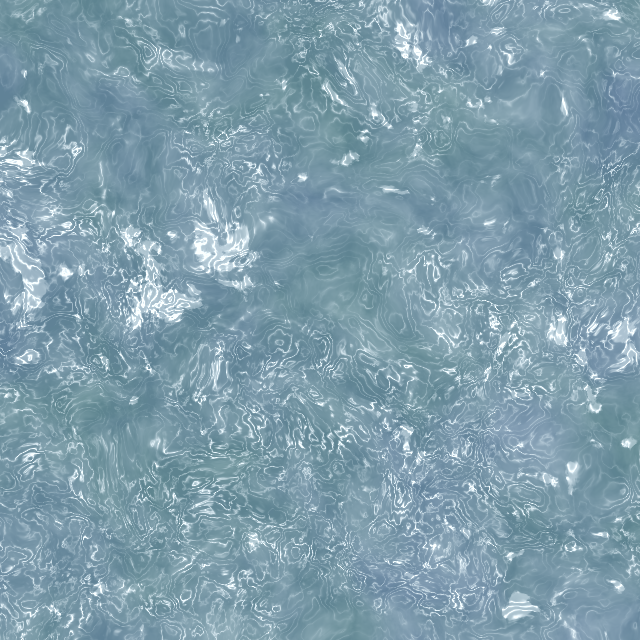
Reproduce this texture procedurally as a Shadertoy shader.

```glsl
// Glittering icy water: folded contour lines of a fine noise height field,
// strong in busy areas and faint in calm ones, over soft blue-green patches,
// with broken creases and clustered, ragged white glints.

#define WARP 0.11
#define RIPPLE_SCALE 25.0
#define RIPPLE_FOLDS 27.0
#define RIPPLE_LIGHT 0.95
#define GLINT_SCALE 30.0
#define GLINT_LEVEL 0.70
#define GLINT_LIGHT 1.05
#define CREASE_LIGHT 0.60
#define BASE_LIGHT 0.05
#define DEEP vec3(0.42, 0.55, 0.62)
#define FOAM vec3(0.87, 0.93, 0.96)

float hash(vec2 cell) {
    return fract(sin(dot(cell, vec2(127.1, 311.7))) * 43758.5453);
}

float noise(vec2 p) {
    vec2 cell = floor(p), f = fract(p);
    f = f * f * (3.0 - 2.0 * f);
    return mix(mix(hash(cell), hash(cell + vec2(1, 0)), f.x),
               mix(hash(cell + vec2(0, 1)), hash(cell + vec2(1, 1)), f.x), f.y);
}

// Layered noise, normalised to 0..1; each octave is rotated
float fbm(vec2 p, float gain) {
    const mat2 turn = mat2(1.6, 1.2, -1.2, 1.6);
    float sum = 0.0, total = 0.0, weight = 1.0;
    for (int i = 0; i < 5; i++) {
        sum += weight * noise(p);
        total += weight;
        weight *= gain;
        p = turn * p + 17.3;
    }
    return sum / total;
}

// Bright lines where the folded height crosses zero
float foldLines(float height) {
    float phase = height * RIPPLE_FOLDS;
    float line = 1.0 - abs(sin(phase));
    return mix(line * line, 0.23, smoothstep(1.5, 4.0, fwidth(phase)));
}

void mainImage(out vec4 fragColor, in vec2 fragCoord) {
    vec2 uv = fragCoord / iResolution.y;

    // Swirl the coordinates
    vec2 swirl = vec2(fbm(uv * 7.0 + 3.1, 0.45), fbm(uv * 7.0 + 41.7, 0.45)) - 0.5;
    vec2 p = uv + WARP * swirl;

    // Broad patches: tone, busyness and glint clusters
    float patchTone = fbm(p * 6.0 + 11.0, 0.55) - 0.5;
    float busy = smoothstep(0.30, 0.56, fbm(p * 5.5 + 63.0, 0.55));
    float cluster = fbm(uv * 3.5 + 29.0, 0.5) - 0.5;

    // Fine ripples whose shine flickers along each line
    float height = fbm(p * RIPPLE_SCALE, mix(0.36, 0.52, busy));
    float ripple = foldLines(height);
    float shine = noise(p * 62.0 + 19.0);
    shine = 0.25 + 1.4 * shine * shine;
    float mottle = fbm(p * 26.0 + 87.0, 0.6) - 0.5;

    // Long creases, broken along their length
    float bend = abs(fbm(p * 4.0 + 52.0, 0.45) - 0.5);
    float crease = 1.0 - smoothstep(0.0, 0.020, bend);
    crease *= smoothstep(0.48, 0.66, noise(p * 30.0 + 7.0));

    // White glints
    float sparkle = fbm(p * GLINT_SCALE + 131.0, 0.55) + 0.8 * cluster;
    float glint = smoothstep(GLINT_LEVEL - 0.04, GLINT_LEVEL + 0.05, sparkle);

    // Light
    float light = BASE_LIGHT + 0.38 * patchTone + 0.55 * mottle;
    light += RIPPLE_LIGHT * ripple * shine * mix(0.2, 1.0, busy);
    light += CREASE_LIGHT * crease * (0.3 + ripple);
    light += GLINT_LIGHT * glint * (0.45 + 0.7 * ripple);
    light = clamp(light, -0.10, 1.25);

    // Colour, drifting slightly between green and violet blue
    vec3 color = mix(DEEP, FOAM, light);
    float hue = fbm(p * 6.0 + 173.0, 0.5) - 0.5;
    color += hue * vec3(0.03, -0.03, 0.09) * (1.0 - clamp(light, 0.0, 1.0));

    fragColor = vec4(clamp(color, 0.0, 1.0), 1.0);
}
```
